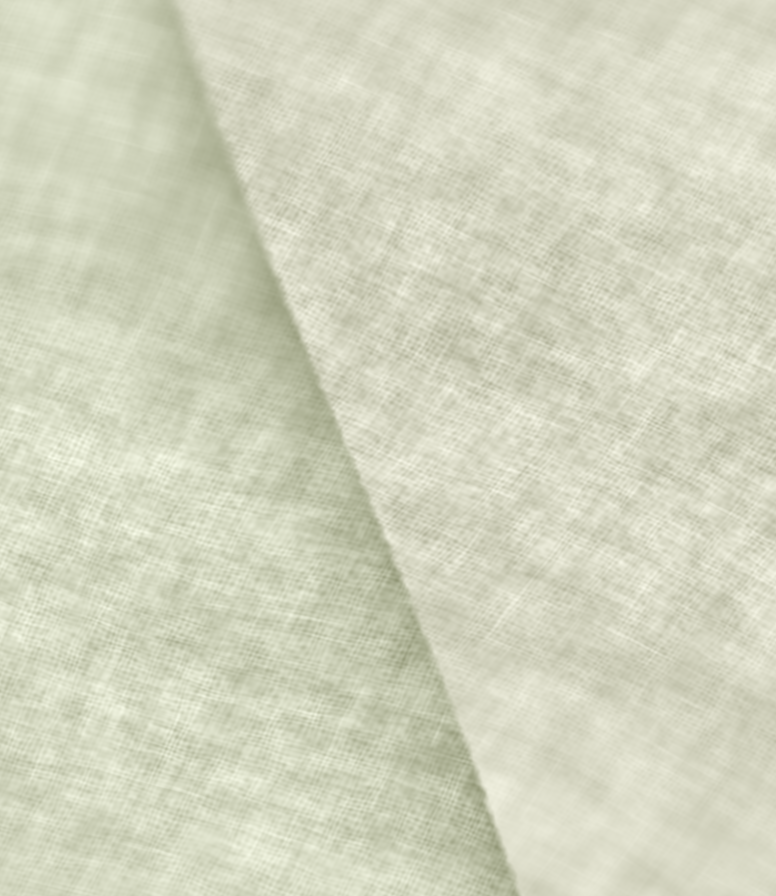
A Shadertoy shader for this texture:

```glsl
const float TAU = 6.2831853;
const vec3 SHADE = vec3(0.59, 0.60, 0.485);
const vec3 LIGHT = vec3(0.895, 0.90, 0.825);
const vec3 WARM_TINT = vec3(0.003, -0.002, 0.003);
const vec3 GREEN_TINT = vec3(-0.006, 0.003, -0.006);

float hash(vec2 p) {
    vec3 q = fract(p.xyx * 0.1031);
    q += dot(q, q.yzx + 33.33);
    return fract((q.x + q.y) * q.z);
}

float cornerSlope(vec2 cell, vec2 offset, vec2 corner) {
    float angle = TAU * hash(cell + corner);
    return dot(vec2(cos(angle), sin(angle)), offset - corner);
}

float gradientNoise(vec2 p) {
    vec2 cell = floor(p), f = fract(p);
    vec2 w = f * f * f * (f * (f * 6.0 - 15.0) + 10.0);
    float low = mix(cornerSlope(cell, f, vec2(0, 0)), cornerSlope(cell, f, vec2(1, 0)), w.x);
    float high = mix(cornerSlope(cell, f, vec2(0, 1)), cornerSlope(cell, f, vec2(1, 1)), w.x);
    return mix(low, high, w.y);
}

// x runs along the thread, y across it
vec2 threadSpace(vec2 p, float angle) {
    vec2 along = vec2(cos(angle), sin(angle));
    return vec2(dot(p, along), dot(p, vec2(-along.y, along.x)));
}

// Uneven yarn: streaks whose finest octaves fade out of focus
float streaks(vec2 t, float blur, float seed) {
    float sum = 0.0;
    vec2 scale = vec2(5.0, 20.0);
    for (int i = 0; i < 4; i++) {
        float fade = exp(-blur * float(i * i) * 0.22);
        sum += fade * gradientNoise(t * scale + seed + 17.0 * float(i));
        scale *= vec2(1.8, 2.0);
    }
    return sum;
}

// Plain weave: thread gaps with a weaker alternation of crossings
float weave(vec2 warp, vec2 weft, float density) {
    float u = warp.y * density + 0.8 * gradientNoise(warp * vec2(22.0, 50.0));
    float v = weft.y * density + 0.8 * gradientNoise(weft * vec2(22.0, 50.0) + 40.0);
    float crossing = sin(0.5 * TAU * u) * sin(0.5 * TAU * v);
    float gaps = 0.5 * (cos(TAU * u) + cos(TAU * v));
    float patchy = 1.0 + 1.2 * gradientNoise(warp * 24.0 + 11.0);
    return patchy * (0.4 * crossing + 0.75 * gaps);
}

float slubs(vec2 t, float seed) {
    return smoothstep(0.25, 0.6, gradientNoise(t * vec2(11.0, 110.0) + seed));
}

// Brightness of one layer of cloth around its base tone
float cloth(vec2 p, float weftAngle, float warpAngle, float blur, float seed) {
    vec2 bend = vec2(gradientNoise(p * 2.5 + seed), gradientNoise(p * 2.5 + seed + 9.0));
    vec2 bent = p + 0.025 * bend;
    vec2 weft = threadSpace(bent, weftAngle);
    vec2 warp = threadSpace(bent, warpAngle);
    float sharp = 1.0 - blur;
    float tone = 0.145 * streaks(weft, blur, seed) + 0.125 * streaks(warp, blur, seed + 60.0);
    tone += 0.17 * gradientNoise(weft * vec2(3.0, 5.0) + seed + 5.0);
    tone += 0.13 * gradientNoise(p * 28.0 + seed) * (0.5 + 0.5 * sharp);
    tone += 0.20 * gradientNoise(weft * vec2(80.0, 125.0) + seed) * (0.2 + 0.8 * sharp);
    tone += 0.125 * (0.12 + 0.88 * sharp) * weave(warp, weft, 170.0);
    tone += 0.15 * (0.35 + 0.65 * sharp) * (slubs(weft, seed) + 0.6 * slubs(warp, seed + 30.0));
    return tone;
}

float defocus(float height, float focusHeight) {
    return smoothstep(0.10, 0.52, abs(height - focusHeight));
}

void mainImage(out vec4 fragColor, in vec2 fragCoord) {
    vec2 p = fragCoord / iResolution.y;

    // Signed distance to the fold, positive on the upper cloth
    float foldX = 0.58 - 0.385 * p.y + 0.006 * sin(TAU * p.y);
    float fuzz = 0.003 * gradientNoise(p * 60.0) + 0.002 * gradientNoise(p * 140.0);
    float fold = (p.x - foldX) * 0.933 + fuzz;
    float softness = mix(0.005, 0.014, smoothstep(0.5, 1.0, p.y));

    // Upper cloth with a faint bright rim
    float upperBlur = defocus(p.y, 0.60 - 0.08 * p.x);
    float upper = 0.825 + cloth(p, -0.42, 0.95, upperBlur, 3.0);
    upper += 0.04 * exp(-abs(fold) / 0.015);
    upper -= 0.08 * exp(-pow((p.y - 0.72 + 0.25 * p.x) / 0.09, 2.0));

    // Lower cloth, shaded as it runs beneath the fold
    float lowerBlur = defocus(p.y, 0.35 - 0.27 * p.x);
    float depth = max(-fold, 0.0);
    float shadow = 0.50 * exp(-depth / 0.075) + 0.14 * exp(-depth / 0.02);
    shadow *= 1.0 - 0.2 * smoothstep(0.75, 1.0, p.y);
    shadow *= 1.0 + 0.5 * gradientNoise(p * 7.0 + 21.0);
    float lower = 0.835 - shadow + cloth(p, -0.27, 1.12, lowerBlur, 83.0);

    vec3 upperColor = mix(SHADE, LIGHT, upper) + WARM_TINT;
    vec3 lowerColor = mix(SHADE, LIGHT, lower) + GREEN_TINT;
    vec3 color = mix(lowerColor, upperColor, smoothstep(-softness, softness, fold));
    fragColor = vec4(clamp(color, 0.0, 1.0), 1.0);
}
```
